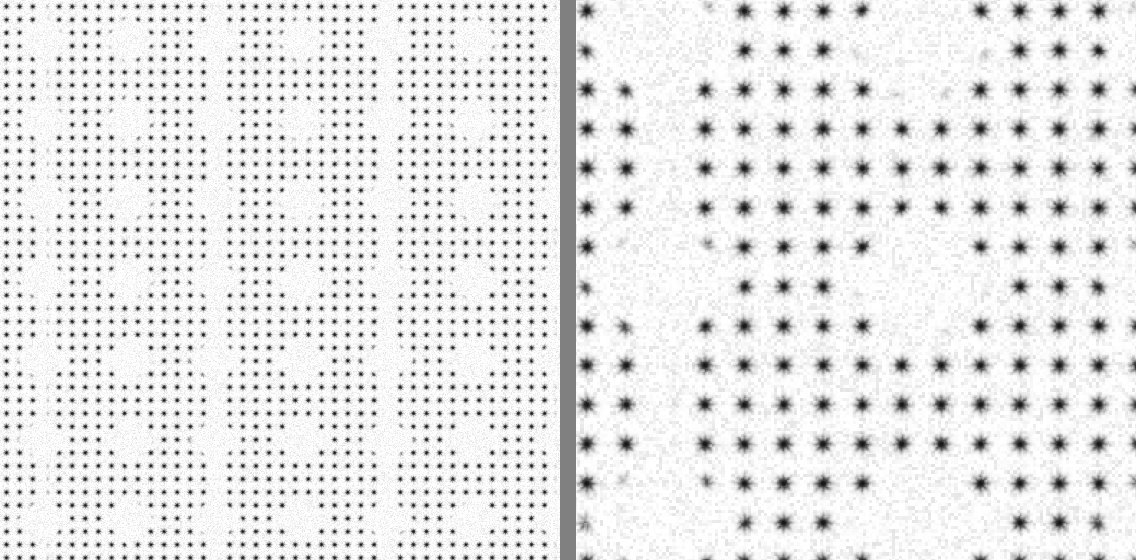
Left: the whole. Right: its middle third, enlarged.
Reproduce this pattern procedurally as a WebGL 2 fragment shader.

```glsl
#version 300 es
precision highp float;
// Grid of soft grainy ink dots, broken by rows of diamond gaps and vertical bare stripes.
#define DOTS 42.667          // dots across and down
#define GAPS vec2(6.5, 7.0)  // diamond gaps across and down
#define GAP_FADE vec2(0.041, 0.054)
#define STRIPE_FADE vec2(0.004, 0.013)
#define DOT_FALLOFF 36.0
#define DOT_INK 0.94
#define SPIKES 0.13
#define GRAIN_CELLS 512.0
#define PAPER_GRAIN 0.11

uniform vec2 u_resolution;
out vec4 fragColor;

float hash(vec2 p) {
    vec3 q = fract(vec3(p.xyx) * 0.1031);
    q += dot(q, q.yzx + 33.33);
    return fract((q.x + q.y) * q.z);
}

// Ink of one dot: a gaussian core with faint, uneven spikes
float dotInk(vec2 grid) {
    vec2 id = floor(grid);
    vec2 d = fract(grid) - 0.5;
    float r = length(d);
    float angle = atan(d.y, d.x + 1e-5);
    float spike = cos(8.0 * angle) * smoothstep(0.05, 0.2, r);
    float size = 0.96 + 0.08 * hash(id + 7.0);
    float k = r * (1.0 - SPIKES * spike) / size;
    return DOT_INK * exp(-DOT_FALLOFF * k * k);
}

// 0 inside the diamond gaps and bare stripes, 1 where dots print
float printMask(vec2 p) {
    vec2 cell = p * GAPS;
    vec2 d = abs(fract(cell) - 0.5) / GAPS;
    float diamond = smoothstep(GAP_FADE.x, GAP_FADE.y, d.x + d.y);
    float stripe = smoothstep(STRIPE_FADE.x, STRIPE_FADE.y, d.x);
    float odd = mod(floor(cell.x), 2.0);
    return diamond * mix(stripe, 1.0, odd);
}

void main() {
    vec2 p = gl_FragCoord.xy / u_resolution;
    p.y = 1.0 - p.y; // rows are counted from the top

    // Fine grain, cubed so that most of the paper stays clean
    vec2 speck = floor(p * GRAIN_CELLS);
    float grain = hash(speck);
    float rough = hash(speck + 191.0);
    float paper = PAPER_GRAIN * grain * grain * grain;

    float ink = dotInk(p * DOTS) * printMask(p);
    ink *= mix(0.75 + 0.5 * rough, 1.0, smoothstep(0.4, 0.9, ink));

    float shade = (1.0 - paper) * (1.0 - min(ink, 0.9));
    fragColor = vec4(vec3(shade), 1.0);
}
```
